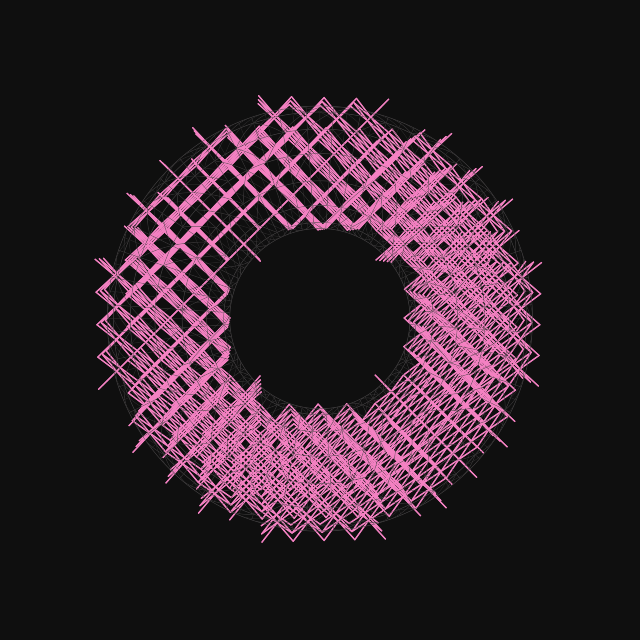
Give the GLSL for this background, as a Shadertoy shader.

```glsl
#define CELL 0.04805                   // size of one lattice cell
#define ORIGIN vec2(0.5033, 0.4961)    // lattice node zero on the canvas
#define VANISH vec2(0.3906, 0.6224)    // vanishing point of the depth axis
#define TILT 0.0037                    // perspective shrink toward lower right
#define DEPTH_SCALE 0.028              // growth per layer of depth
#define TORUS vec2(4.85, 1.996)        // lattice radii, in cells
#define STRUT_HALF 0.00125
#define MESH_CENTER vec2(0.4998, 0.5022)
#define MESH vec2(0.2365, 0.0957)      // wireframe radii on the canvas
#define SPOKES 48.0
#define RINGS 7.0
#define WIRE_HALF 0.0005

const float PI = 3.14159265;
const vec3 BACKDROP = vec3(0.059);
const vec3 PINK = vec3(0.955, 0.505, 0.76);
const vec3 WIRE = vec3(0.27, 0.26, 0.265);

float hash(vec2 p) {
    vec3 q = fract(vec3(p.xyx) * 0.1031);
    q += dot(q, q.yzx + 33.33);
    return fract((q.x + q.y) * q.z);
}

float segmentDistance(vec2 p, vec2 a, vec2 b) {
    vec2 ab = b - a;
    return length(p - a - ab * clamp(dot(p - a, ab) / dot(ab, ab), 0.0, 1.0));
}

// Perspective from lattice cells to the canvas, and back
vec2 project(vec2 n, float z) {
    vec2 mid = ORIGIN + CELL * n / (1.0 + TILT * (n.x - n.y));
    return VANISH + (mid - VANISH) * (1.0 + DEPTH_SCALE * z);
}

vec2 unproject(vec2 p, float z) {
    vec2 m = (VANISH + (p - VANISH) / (1.0 + DEPTH_SCALE * z) - ORIGIN) / CELL;
    return m / (1.0 - TILT * (m.x - m.y));
}

// Body diagonals of every cube whose center lies inside the torus
float latticeDistance(vec2 p) {
    float d = 1.0;
    for (int layer = 0; layer < 4; layer++) {
        float z = float(layer) - 1.5;
        vec2 base = floor(unproject(p, z) - 0.5) + 0.5;
        for (int i = 0; i < 4; i++) {
            vec2 center = base + vec2(i & 1, i >> 1);
            if (length(vec2(length(center) - TORUS.x, z)) > TORUS.y) continue;
            for (int k = 0; k < 4; k++) {
                vec2 corner = vec2(k & 1, k >> 1) - 0.5;
                vec2 a = project(center + corner, z - 0.5);
                vec2 b = project(center - corner, z + 0.5);
                d = min(d, segmentDistance(p, a, b));
            }
        }
    }
    return d;
}

// Triangulated torus surface, one visible side at a time
float meshDistance(vec2 p, float side) {
    vec2 q = p - MESH_CENTER;
    float rho = length(q);
    float across = (rho - MESH.x) / MESH.y;
    if (abs(across) > 1.0) return abs(abs(across) - 1.0) * MESH.y;

    float tube = acos(across);
    vec2 uv = vec2(atan(q.y, q.x) / (2.0 * PI) * SPOKES + SPOKES + 0.5 * side,
                   tube / PI * RINGS);
    vec2 id = floor(uv);
    vec2 f = uv - id;
    id.x = mod(id.x, SPOKES);
    vec2 slope = vec2(SPOKES / (2.0 * PI * rho),
                      RINGS / (PI * MESH.y * max(sin(tube), 0.15)));

    float spoke = min(f.x, 1.0 - f.x) / slope.x;
    float nearest = MESH.x + MESH.y * cos(floor(uv.y + 0.5) * PI / RINGS);
    float ring = abs(rho - nearest);
    if (hash(id + 17.0 * side) > 0.5) f.x = 1.0 - f.x;
    float diagonal = abs(f.x - f.y) / length(slope);
    return min(min(spoke, ring), diagonal);
}

float stroke(float d, float halfWidth, float pixel) {
    return 1.0 - smoothstep(-0.5, 0.5, (d - halfWidth) / pixel);
}

void mainImage(out vec4 fragColor, in vec2 fragCoord) {
    float pixel = 1.0 / min(iResolution.x, iResolution.y);
    vec2 p = (fragCoord - 0.5 * iResolution.xy) * pixel + 0.5;

    // Far wires, pink struts, near wires
    vec3 color = BACKDROP;
    color = mix(color, WIRE, 0.4 * stroke(meshDistance(p, 0.0), WIRE_HALF, pixel));
    color = mix(color, PINK, stroke(latticeDistance(p), STRUT_HALF, pixel));
    color = mix(color, WIRE, 0.65 * stroke(meshDistance(p, 1.0), WIRE_HALF, pixel));
    fragColor = vec4(color, 1.0);
}
```
